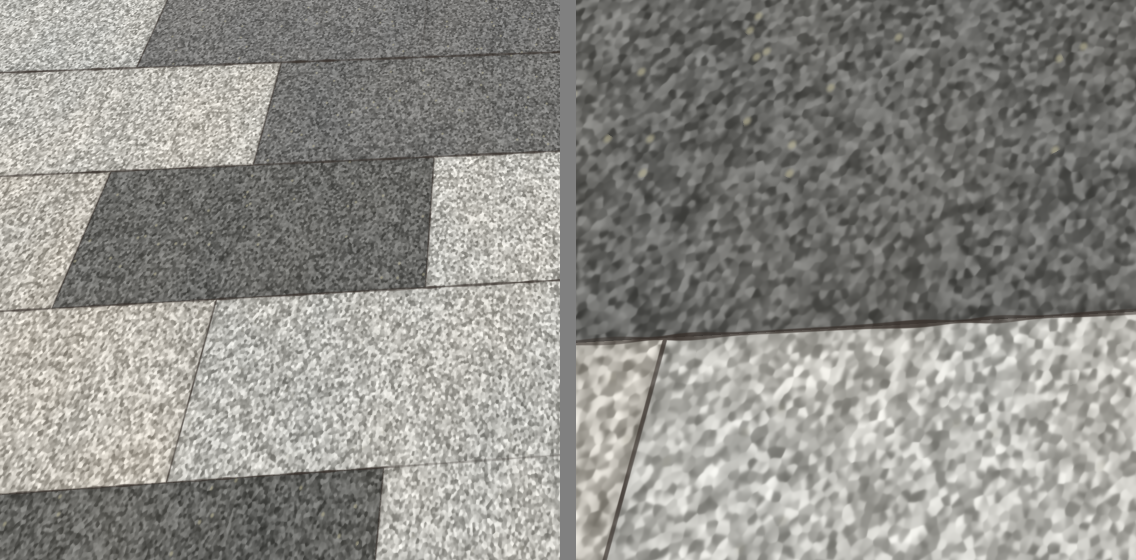
Left: the whole. Right: its middle third, enlarged.
Reproduce this texture procedurally as a Shadertoy shader.

```glsl
const vec3 WARM_GRANITE = vec3(0.735, 0.717, 0.680);
const vec3 COOL_GRANITE = vec3(0.730, 0.727, 0.705);
const vec3 PALE_BASALT = vec3(0.462, 0.460, 0.453);
const vec3 DEEP_BASALT = vec3(0.392, 0.392, 0.378);
const vec3 JOINT_COLOR = vec3(0.22, 0.19, 0.17);
const vec3 SPECK_COLOR = vec3(0.70, 0.68, 0.57);
const vec2 VANISHING = vec2(0.88, -1.27);
const float SLAB_LENGTH = 0.365;
const float ROW_SCALE = 6.115;
const float ROW_SHRINK = 0.71;

vec3 hash3(vec2 p) {
    vec3 q = fract(p.xyx * vec3(0.1031, 0.1030, 0.0973));
    q += dot(q, q.yxz + 33.33);
    return fract((q.xxy + q.yzz) * q.zyx);
}

// Cellular noise: x = blended random tone, y = distance, z = tone of nearest cell
vec3 cellular(vec2 p, float sharpness) {
    vec2 base = floor(p);
    float total = 0.0, tone = 0.0, nearest = 9.0, nearestTone = 0.0;
    for (int j = -1; j <= 1; j++)
    for (int i = -1; i <= 1; i++) {
        vec2 cell = base + vec2(i, j);
        vec3 rnd = hash3(cell);
        vec2 offset = cell + rnd.xy - p;
        float dist2 = dot(offset, offset);
        float weight = exp(-sharpness * dist2);
        total += weight;
        tone += weight * rnd.z;
        if (dist2 < nearest) { nearest = dist2; nearestTone = rnd.z; }
    }
    return vec3(tone / total, sqrt(nearest), nearestTone);
}

// Broad uneven weathering, roughly -1 to 1
float stains(vec2 p) {
    float n = 0.0, amp = 0.5;
    for (int i = 0; i < 4; i++) {
        p = mat2(0.8, 0.6, -0.6, 0.8) * p * 1.7 + 1.3;
        n += amp * sin(p.x + 1.4 * sin(p.y * 1.3)) * cos(p.y * 0.8);
        amp *= 0.72;
    }
    return n;
}

float line(float dist, float halfWidth, float soft) {
    return 1.0 - smoothstep(halfWidth - soft, halfWidth + soft, dist);
}

bool isDark(float row, float column) {
    return column == 0.0 ? row < 1.0 : column == -1.0 && mod(row, 2.0) == 1.0;
}

vec3 slabColor(vec2 floorPos, float row, float column, float stain) {
    bool dark = isDark(row, column);
    float fine = cellular(floorPos * 250.0, 4.5).x - 0.5;
    float coarse = cellular(floorPos * 120.0 + 17.0, 4.0).x - 0.5;
    float grain = fine + coarse * 0.25;
    float slabTone = hash3(vec2(row, column) + 20.0).x - 0.5;

    float warmth = column < 0.0 ? smoothstep(-1.0, 1.0, row) : 0.15;
    vec3 light = mix(COOL_GRANITE, WARM_GRANITE, warmth);
    light += stain * vec3(0.024, 0.017, 0.010);
    vec3 deep = mix(PALE_BASALT, DEEP_BASALT, smoothstep(-1.0, 2.0, row));
    deep += stain * vec3(0.030, 0.027, 0.023);
    vec3 color = (dark ? deep : light) + slabTone * 0.02;
    color += grain * (dark ? 0.31 : 0.47);

    // Sparse mineral flecks in the dark slabs
    vec3 fleck = cellular(floorPos * 85.0 + 5.0, 6.0);
    float speck = step(0.965, fleck.z) * line(fleck.y, 0.20, 0.14);
    return mix(color, SPECK_COLOR, speck * (dark ? 0.65 : 0.1));
}

vec3 paving(vec2 uv, float pixel) {
    // Perspective floor coordinates: rows recede upward, joints converge
    float depth = 1.0 - uv.y;
    float slope = (depth - 0.13 + 0.037 * uv.x) / (1.0 - 0.044 * uv.x);
    float shrink = 1.0 + ROW_SHRINK * slope;
    float rowPos = ROW_SCALE * slope / shrink;
    float row = floor(rowPos);
    float spread = depth - VANISHING.y;
    float across = (uv.x - VANISHING.x) / spread;
    vec2 floorPos = vec2(across * 1.77, rowPos * 0.24);

    // Staggered slabs, with a slight drift from row to row
    float stagger = mod(row, 2.0) == 0.0 ? 0.53 : 0.0;
    float drift = 0.0125 * sin(1.5708 * row);
    float along = (across + 0.08 - drift) / SLAB_LENGTH + stagger;
    float column = floor(along);
    float stain = stains(floorPos * 5.0);
    vec3 color = slabColor(floorPos, row, column, stain);

    // Joint distances measured on the canvas
    float wobble = 0.0007 * sin(uv.x * 71.0 + 2.0 * sin(uv.x * 33.0));
    float rowDist = abs(rowPos - round(rowPos)) * shrink * shrink / ROW_SCALE;
    float endDist = abs(along - round(along)) * SLAB_LENGTH * spread;
    float wear = cellular(uv * 55.0, 4.0).x;
    float rowLine = line(abs(rowDist + wobble), 0.0017, pixel);
    float endLine = line(endDist, 0.0013, pixel);
    bool bothDark = isDark(row, round(along)) && isDark(row, round(along) - 1.0);
    float fadeRow = round(rowPos) == 3.0 ? 1.0 - 0.6 * smoothstep(0.66, 0.74, uv.x) : 1.0;
    float joint = max(rowLine * fadeRow * (0.45 + 0.5 * wear),
                      endLine * (bothDark ? 0.2 : 0.4 + 0.5 * wear));

    // Grime gathered along the slab rims
    color *= 1.0 - 0.10 * exp(-min(rowDist, endDist) * 170.0);
    return mix(color, JOINT_COLOR, clamp(joint, 0.0, 1.0));
}

void mainImage(out vec4 fragColor, in vec2 fragCoord) {
    vec3 sum = vec3(0.0);
    for (int i = 0; i < 4; i++) {
        vec2 offset = vec2(i % 2, i / 2) * 0.5 - 0.25;
        sum += paving((fragCoord + offset) / iResolution.xy, 0.9 / iResolution.y);
    }
    fragColor = vec4(clamp(sum * 0.25, 0.0, 1.0), 1.0);
}
```
